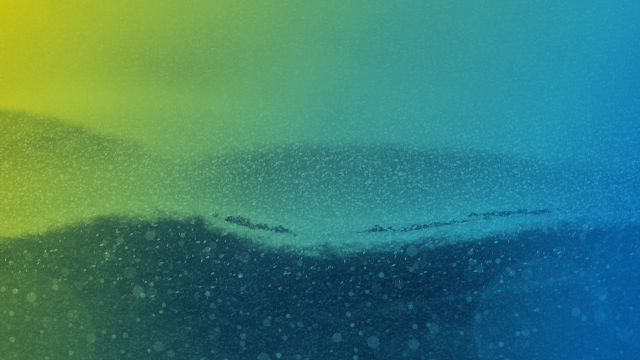
Give the GLSL for this background, as a Shadertoy shader.

```glsl
// Drifting snow over a dark frozen ridge, tinted from yellow through teal to blue.

vec2 hash2(vec2 p) {
    return fract(sin(vec2(dot(p, vec2(127.1, 311.7)), dot(p, vec2(269.5, 183.3)))) * 43758.5);
}

// Layered, rotated sines: irregular variation in about -1..1
float waves(vec2 p) {
    float sum = 0.0, amp = 0.5;
    for (int i = 0; i < 6; i++) {
        sum += amp * sin(p.x + 1.7 * sin(p.y)) * cos(p.y - 0.8 * sin(p.x));
        p = mat2(1.5, 1.1, -1.1, 1.5) * p + 2.3;
        amp *= 0.62;
    }
    return sum;
}

// Cellular flakes: one soft disc of random size and strength per cell
float flakes(vec2 p, float cells, float size, float stretch) {
    vec2 g = p * cells, id = floor(g);
    float soft = 0.9 * cells / iResolution.y, sum = 0.0;
    for (int j = -1; j <= 1; j++)
    for (int i = -1; i <= 1; i++) {
        vec2 cell = id + vec2(i, j);
        vec2 rnd = hash2(cell), kind = hash2(cell + 71.3);
        float turn = 0.6 + 1.8 * (kind.x - 0.5);
        vec2 d = mat2(cos(turn), sin(turn), -sin(turn), cos(turn)) * (g - cell - rnd);
        d.x *= stretch;
        float r = size * mix(0.35, 1.0, kind.x);
        sum += (1.0 - smoothstep(r - soft * 0.5, r + soft, length(d))) * kind.y * kind.y;
    }
    return min(sum, 1.0);
}

// Soft elliptical spot
float spot(vec2 d) { return exp(-dot(d, d)); }

// Faint lens disc with a brighter rim
float lensDisc(vec2 p, vec2 centre, float r) {
    float d = length(p - centre) - r;
    return 0.5 * (1.0 - smoothstep(-0.01, 0.01, d)) + 0.5 * exp(-abs(d) * 130.0);
}

vec3 skyTint(float t) {
    vec3 c = mix(vec3(0.77, 0.76, 0.06), vec3(0.54, 0.70, 0.28), clamp(t / 0.28, 0.0, 1.0));
    c = mix(c, vec3(0.27, 0.62, 0.55), clamp((t - 0.28) / 0.34, 0.0, 1.0));
    c = mix(c, vec3(0.13, 0.59, 0.71), clamp((t - 0.62) / 0.34, 0.0, 1.0));
    return mix(c, vec3(0.02, 0.44, 0.74), clamp((t - 0.96) / 0.26, 0.0, 1.0));
}

void mainImage(out vec4 fragColor, in vec2 fragCoord) {
    vec2 uv = fragCoord / iResolution.xy, p = fragCoord / iResolution.y;
    float x = uv.x, y = uv.y;
    float broad = waves(p * vec2(4.0, 7.0));
    float rough = waves(p * vec2(24.0, 44.0) + 2.0 * broad);
    float ragged = waves(p * vec2(70.0, 130.0));

    // Colour pair: lit haze and deep shadow
    vec3 lit = skyTint(x + 0.3 * (1.0 - y));
    vec3 shade = mix(vec3(0.12, 0.29, 0.24), vec3(0.03, 0.18, 0.29), smoothstep(0.0, 0.42, x));
    shade = mix(shade, vec3(0.02, 0.33, 0.58), smoothstep(0.62, 1.0, x));

    // Sky haze with a dim patch and a pale fog bank
    float light = 0.99 + 0.04 * broad - 0.11 * spot((uv - vec2(0.29, 0.81)) * vec2(9.0, 9.0));
    light += 0.09 * exp(-pow((y - 0.70 - 0.03 * sin(x * 8.0)) * 18.0, 2.0)) * (1.0 - smoothstep(0.3, 0.52, x));

    // Distant hills with broken faces, sinking into ground fog
    float leftTop = 0.71 - 0.62 * x * (0.6 + x) + 0.014 * broad + 0.006 * rough;
    float leftHill = smoothstep(-0.015, 0.03, leftTop - y) * smoothstep(0.44, 0.64, y + 0.05 * broad);
    float midTop = 0.60 - 0.5 * pow(x - 0.55, 2.0) + 0.010 * broad + 0.005 * rough;
    float midHill = smoothstep(-0.025, 0.03, midTop - y) * smoothstep(0.37, 0.56, y) * smoothstep(0.22, 0.42, x);
    light -= (0.31 + 0.12 * rough) * leftHill * (1.0 - smoothstep(0.12, 0.38, x));
    light -= (0.29 + 0.05 * rough) * midHill * (1.0 - 0.35 * smoothstep(0.75, 1.0, x));
    light -= 0.08 * (1.0 - smoothstep(0.42, 0.60, y));

    // Foreground ridge: snowy lip, pale ledge, dark slope
    float crest = 0.355 + 0.06 * smoothstep(0.0, 0.2, x) - 0.06 * smoothstep(0.30, 0.48, x)
                + 0.085 * smoothstep(0.48, 1.0, x) + 0.006 * broad + 0.008 * rough;
    float depth = crest - y;
    float ledge = smoothstep(0.28, 0.40, x);
    float slope = smoothstep(mix(-0.006, 0.028, ledge), mix(0.04, 0.085, ledge), depth + 0.014 * rough + 0.008 * ragged);
    float slopeLight = 0.13 + 0.07 * broad + 0.06 * rough + 0.03 * ragged + 0.14 * (1.0 - smoothstep(0.0, 0.3, x));
    slopeLight += 0.10 * smoothstep(0.72, 0.95, x);
    light = mix(light, slopeLight + 0.16 * exp(-max(depth, 0.0) * 14.0), slope);
    light += (0.08 + 0.09 * ragged) * exp(-pow((depth + 0.018) * 42.0, 2.0));

    // Sparse ragged cracks, thick in the middle and thinning to threads
    float width = 0.016 * spot(vec2((x - 0.385) * 20.0, 0.0)) + 0.011 * spot(vec2((x - 0.66) * 12.0, 0.0))
                + 0.009 * spot(vec2((x - 0.84) * 14.0, 0.0)) + 0.004 * spot(vec2((x - 0.46) * 20.0, 0.0))
                - 0.003 + 0.009 * rough + 0.006 * ragged;
    float crack = 1.0 - smoothstep(-0.004, 0.003, abs(depth - 0.008 + 0.006 * rough) - width);
    crack *= smoothstep(0.32, 0.35, x) * (1.0 - smoothstep(0.86, 0.95, x));
    light -= (0.50 + 0.22 * ragged) * crack;
    light += 0.13 * exp(-pow((depth - 0.032 + 0.008 * ragged) * 140.0, 2.0)) * ledge;
    light -= 0.12 * spot((uv - vec2(0.62, 0.19)) * vec2(5.0, 8.0));

    // Lens discs and a slanting glint low in the frame
    float lens = lensDisc(p, vec2(1.51, 0.09), 0.19) + lensDisc(p, vec2(1.83, 0.22), 0.19)
               + 0.7 * lensDisc(p, vec2(0.07, 0.05), 0.19) + 0.4 * lensDisc(p, vec2(1.22, -0.08), 0.18);
    float glint = exp(-abs(y - 0.11 - 0.30 * (x - 0.5)) * 90.0) * smoothstep(0.47, 0.65, x);
    light += 0.22 * lens + 0.16 * glint;

    vec3 col = mix(shade, lit, clamp(light, -0.12, 1.12));

    // Fine drift in the air, then slanted flakes and bokeh over the slope
    float airy = 0.42 + 0.58 * (1.0 - smoothstep(0.5, 0.78, y));
    float fine = flakes(p, 180.0, 0.62, 1.3) + 0.9 * flakes(p + 3.7, 120.0, 0.42, 1.5)
               + 0.6 * flakes(p + 6.2, 65.0, 0.18, 1.5);
    vec3 snow = lit * 0.85 + vec3(0.11, 0.18, 0.18);
    col *= 1.0 - 0.05 * airy;
    col = mix(col, snow, min(0.52 * fine * airy * (1.0 - 0.72 * slope), 0.8));
    float near = smoothstep(-0.02, 0.07, depth);
    float drift = flakes(p + 8.1, 48.0, 0.24, 2.0) * smoothstep(0.08, 0.28, y);
    float bokeh = 0.7 * flakes(p + 1.9, 26.0, 0.19, 1.0) + 0.45 * flakes(p + 5.3, 13.0, 0.22, 1.0);
    col = mix(col, snow, near * min(0.8 * drift + 0.65 * bokeh, 0.8));

    fragColor = vec4(clamp(col, 0.0, 1.0), 1.0);
}
```
